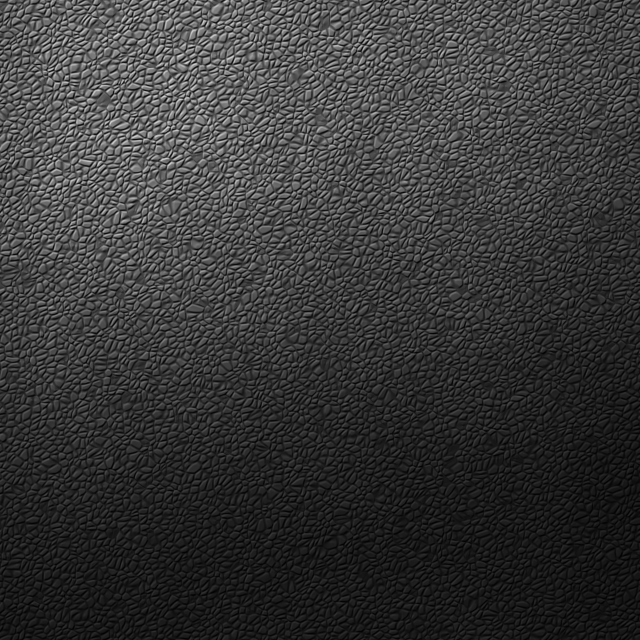
Give the GLSL for this texture, as a Shadertoy shader.

```glsl
const vec2 GRAIN_COUNT = vec2(78.0, 108.0);  // along and across the grain
const float GRAIN_ANGLE = 0.62;
const float GRAIN_JITTER = 0.9;
const float WARP_SCALE = 0.55;
const float WARP_AMOUNT = 0.9;
const float CREASE_WIDTH = 0.5;
const vec2 TO_LIGHT = vec2(-0.50, 0.86);
const float RELIEF_STEP = 0.0027;
const float RELIEF_GAIN = 0.72;
const float CREASE_DEPTH = 0.42;
const float AMBIENT = 0.77;
const float SHADOW_TONE = 0.095;
const float LIT_TONE = 0.335;
const vec2 SHEEN_CENTER = vec2(0.2, 0.88);
const float SHEEN_TONE = 0.09;

vec2 hash2(vec2 p) {
    vec3 q = fract(vec3(p.xyx) * vec3(0.1031, 0.1030, 0.0973));
    q += dot(q, q.yzx + 33.33);
    return fract((q.xx + q.yz) * q.zy);
}

vec2 noise2(vec2 p) {
    vec2 cell = floor(p);
    vec2 f = fract(p);
    f = f * f * (3.0 - 2.0 * f);
    vec2 low = mix(hash2(cell), hash2(cell + vec2(1.0, 0.0)), f.x);
    vec2 high = mix(hash2(cell + vec2(0.0, 1.0)), hash2(cell + 1.0), f.x);
    return mix(low, high, f.y);
}

// Difference between the two nearest cell centres: zero in the creases
float cellGap(vec2 p) {
    vec2 cell = floor(p);
    float nearest = 8.0;
    float second = 8.0;
    for (int y = -1; y <= 1; y++) {
        for (int x = -1; x <= 1; x++) {
            vec2 id = cell + vec2(x, y);
            vec2 center = id + 0.5 + GRAIN_JITTER * (hash2(id) - 0.5);
            float d = length(p - center);
            second = min(second, max(nearest, d));
            nearest = min(nearest, d);
        }
    }
    return second - nearest;
}

// Pebbled height of the hide, with grains drawn out along a diagonal
float leatherHeight(vec2 uv) {
    float c = cos(GRAIN_ANGLE);
    float s = sin(GRAIN_ANGLE);
    vec2 p = vec2(c * uv.x + s * uv.y, c * uv.y - s * uv.x) * GRAIN_COUNT + 200.0;
    p += WARP_AMOUNT * (noise2(p * WARP_SCALE) - 0.5);
    vec2 variation = noise2(p * 1.3 + 40.0);
    float pebble = smoothstep(0.0, CREASE_WIDTH, cellGap(p));
    return pebble * mix(0.65, 1.1, variation.x) + 0.3 * (variation.y - 0.5);
}

// Broad fall of light: sheen at upper left, shadow below and at the right
float lightTone(vec2 uv) {
    float rise = smoothstep(0.08, 0.9, uv.y - 0.2 * (uv.x - 0.5));
    float tone = mix(SHADOW_TONE, LIT_TONE, rise);
    vec2 d = uv - SHEEN_CENTER;
    tone += SHEEN_TONE * exp(-dot(d, d) / 0.12);
    tone *= 1.0 - 0.22 * smoothstep(0.7, 1.05, uv.x);
    tone *= 1.0 - 0.1 * smoothstep(0.12, 0.0, uv.x);
    return tone * (0.95 + 0.1 * noise2(uv * 14.0).x);
}

float leatherShade(vec2 uv) {
    float height = leatherHeight(uv);
    float slope = height - leatherHeight(uv + TO_LIGHT * RELIEF_STEP);
    float shade = AMBIENT + CREASE_DEPTH * height + RELIEF_GAIN * slope;
    return lightTone(uv) * max(shade, 0.1);
}

void mainImage(out vec4 fragColor, in vec2 fragCoord) {
    // Four samples smooth the fine relief
    float gray = 0.0;
    for (int i = 0; i < 4; i++) {
        vec2 offset = 0.5 * vec2(i & 1, i >> 1) - 0.25;
        gray += 0.25 * leatherShade((fragCoord + offset) / iResolution.y);
    }
    fragColor = vec4(vec3(clamp(gray, 0.0, 1.0)), 1.0);
}
```
